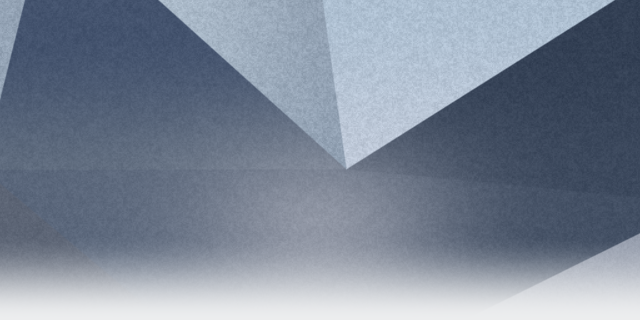
Give the GLSL for this background, as a WebGL 2 fragment shader.

```glsl
#version 300 es
precision highp float;
// Faceted slate-blue planes meeting at a point above a pale, misty floor.

uniform vec2 u_resolution;
out vec4 fragColor;

float hash(vec2 cell) {
    vec3 q = fract(vec3(cell.xyx) * 0.1031);
    q += dot(q, q.yzx + 33.33);
    return fract((q.x + q.y) * q.z);
}

float valueNoise(vec2 p) {
    vec2 cell = floor(p);
    vec2 f = fract(p);
    f = f * f * (3.0 - 2.0 * f);
    float low = mix(hash(cell), hash(cell + vec2(1.0, 0.0)), f.x);
    float high = mix(hash(cell + vec2(0.0, 1.0)), hash(cell + 1.0), f.x);
    return mix(low, high, f.y);
}

// Centred grain summed over octaves, from coarse to fine.
float grain(vec2 p) {
    float sum = 0.0;
    float scale = 64.0;
    for (int i = 0; i < 3; i++) {
        sum += (valueNoise(p * scale + float(i) * 17.0) - 0.5) * (0.3 + 0.25 * float(i));
        scale *= 2.0;
    }
    return sum;
}

// Smooth coverage of the half plane to the left of the line a -> b.
float leftOf(vec2 p, vec2 a, vec2 b, float blur) {
    vec2 dir = normalize(b - a);
    float dist = dir.x * (p.y - a.y) - dir.y * (p.x - a.x);
    return smoothstep(-blur, blur, dist);
}

// Soft elliptical falloff.
float glow(vec2 p, vec2 centre, vec2 radii) {
    vec2 d = (p - centre) / radii;
    return exp(-dot(d, d));
}

void main() {
    vec2 p = gl_FragCoord.xy / u_resolution * vec2(2.0, 1.0);
    float blur = 1.0 / u_resolution.y;

    // Corners of the facets
    vec2 apex = vec2(1.083, 0.471);
    vec2 wedgeLeft = vec2(0.495, 1.0);
    vec2 wedgeRight = vec2(1.922, 1.0);
    vec2 ridgeTop = vec2(1.008, 1.0);

    // Floor, with a grey corner on the left
    vec3 floorColor = mix(vec3(0.35, 0.40, 0.48), vec3(0.26, 0.31, 0.39), smoothstep(0.3, 1.7, p.x));
    float greyCorner = 1.0 - leftOf(p, vec2(0.0, 0.427), vec2(0.39, 0.10), blur);
    floorColor = mix(floorColor, vec3(0.36, 0.39, 0.45), greyCorner * 0.8);

    // Dark walls on either side of the apex
    float height = smoothstep(0.4, 0.9, p.y);
    vec3 leftWall = mix(vec3(0.38, 0.43, 0.50), vec3(0.265, 0.325, 0.43), height);
    vec3 rightWall = mix(vec3(0.235, 0.285, 0.365), vec3(0.20, 0.25, 0.33), height);
    vec3 wall = mix(leftWall, rightWall, smoothstep(-blur, blur, p.x - apex.x));
    float aboveHorizon = max(leftOf(p, vec2(0.0, 0.469), apex, blur),
                             leftOf(p, apex, vec2(2.0, 0.383), blur));
    vec3 color = mix(floorColor, wall, aboveHorizon);

    // Haze behind the apex
    color = mix(color, vec3(0.61, 0.63, 0.68), 0.85 * glow(p, vec2(1.0, 0.28), vec2(0.42, 0.30)));

    // Pale facet in the lower right
    float paleCorner = 1.0 - leftOf(p, vec2(1.484, 0.016), vec2(2.0, 0.271), blur);
    color = mix(color, vec3(0.59, 0.62, 0.68), paleCorner);

    // Bright wedge, folded along its ridge
    vec3 shadedSide = mix(vec3(0.67, 0.73, 0.79), vec3(0.57, 0.63, 0.70), smoothstep(0.5, 1.1, p.x));
    vec3 litSide = mix(vec3(0.75, 0.79, 0.85), vec3(0.68, 0.75, 0.82), smoothstep(0.45, 1.0, p.y));
    vec3 wedgeColor = mix(shadedSide, litSide, leftOf(p, ridgeTop, apex, blur));
    float wedge = min(leftOf(p, wedgeLeft, apex, blur), leftOf(p, apex, wedgeRight, blur));
    color = mix(color, wedgeColor, wedge);

    // Pale sliver at the upper left
    float sliver = leftOf(p, vec2(0.0, 0.6875), vec2(0.078, 1.0), blur);
    color = mix(color, vec3(0.58, 0.64, 0.71), sliver);

    // Grain, then white mist rising from the bottom
    color += grain(p) * mix(0.05, 0.085, max(wedge, sliver));
    float mist = 1.0 - smoothstep(0.0, 0.27, p.y);
    color = mix(color, vec3(0.925, 0.93, 0.935), mist);

    fragColor = vec4(color, 1.0);
}
```
